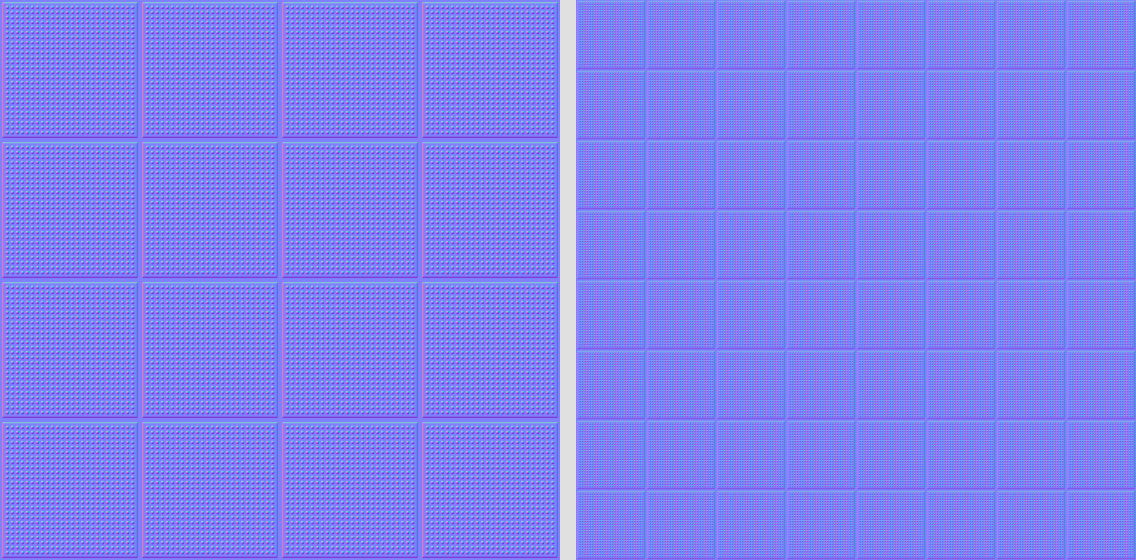
Left: one tile. Right: repeated 2 by 2.
Reproduce this texture map procedurally as a WebGL 2 fragment shader.

```glsl
#version 300 es
precision highp float;
// Tangent-space normal map: square grid of raised panels covered in small round studs.

#define TILES 4.0          // panels across and down
#define STUDS 26.0         // studs per panel side
#define STUD_PITCH 0.0358  // stud spacing, in tile widths
#define STUD_RADIUS 0.335  // in stud spacings
#define STUD_TILT 0.95     // sideways normal at the stud rim
#define PANEL_INSET 0.020  // bevel centre to tile border, in tile widths
#define BEVEL_WIDTH 0.0045 // in tile widths
#define BEVEL_TILT 0.90    // sideways normal on the bevel
#define SAMPLES 5          // antialiasing samples per axis

uniform vec2 u_resolution;
out vec4 fragColor;

// Outward slope of a spherical stud cap; zero on the flat plate.
vec2 studSlope(vec2 p) {
  vec2 grid = p / STUD_PITCH + 0.5 * STUDS;
  vec2 offset = (fract(grid) - 0.5) / STUD_RADIUS;
  vec2 inGrid = step(vec2(0.0), grid) * step(grid, vec2(STUDS));
  return offset * STUD_TILT * step(length(offset), 1.0) * inGrid.x * inGrid.y;
}

// Outward slope of the mitred bevel around the panel.
vec2 bevelSlope(vec2 p) {
  vec2 a = abs(p);
  float edgeDistance = max(a.x, a.y) - (0.5 - PANEL_INSET);
  vec2 outward = a.x > a.y ? vec2(sign(p.x), 0.0) : vec2(0.0, sign(p.y));
  return outward * BEVEL_TILT * step(abs(edgeDistance), 0.5 * BEVEL_WIDTH);
}

// Encoded normal at a canvas position; red faces left, green faces up.
vec3 normalColour(vec2 uv) {
  vec2 p = fract(uv * TILES) - 0.5;
  vec2 slope = (studSlope(p) + bevelSlope(p)) * vec2(-1.0, 1.0);
  float facing = sqrt(max(0.0, 1.0 - dot(slope, slope)));
  return vec3(slope, facing) * 0.5 + 0.5;
}

void main() {
  // Average a regular grid of samples inside the pixel.
  vec3 total = vec3(0.0);
  for (int j = 0; j < SAMPLES; j++) {
    for (int i = 0; i < SAMPLES; i++) {
      vec2 jitter = (vec2(i, j) + 0.5) / float(SAMPLES) - 0.5;
      total += normalColour((gl_FragCoord.xy + jitter) / u_resolution);
    }
  }
  fragColor = vec4(total / float(SAMPLES * SAMPLES), 1.0);
}
```
